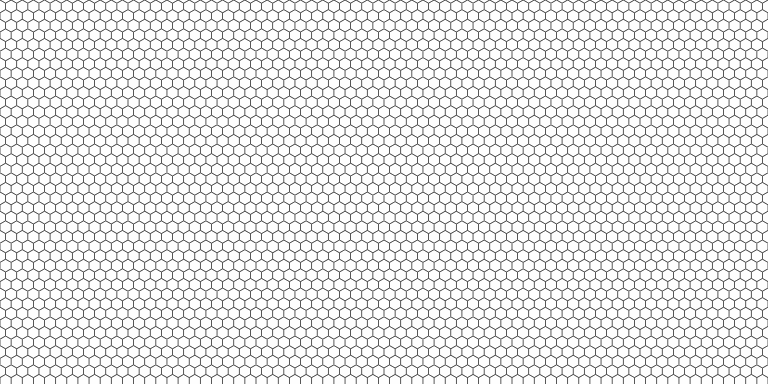
Reproduce this pattern procedurally as a WebGL 1 fragment shader.

```glsl
precision highp float;
// Fine honeycomb of thin dark outlines on near-white paper.
// Each point is folded into its nearest hexagon cell, and the distance to
// the cell border is turned into line coverage with a one-pixel box filter.

uniform vec2 u_resolution;

const float COLUMNS = 69.0;      // hexagons across
const float ROWS = 40.0;         // hexagon rows, alternately shifted
const float LINE_WIDTH = 0.068;  // in hexagon widths
const vec2 PHASE = vec2(0.0, 0.57735);  // lattice shift, in hexagon widths
const vec3 PAPER = vec3(0.995);
const vec3 INK = vec3(0.13);

const float SQRT3 = 1.7320508;

// Offset from the nearest centre of a pointy-top lattice with unit width.
vec2 hexLocal(vec2 p) {
  vec2 period = vec2(1.0, SQRT3);
  vec2 a = mod(p, period) - 0.5 * period;
  vec2 b = mod(p - 0.5 * period, period) - 0.5 * period;
  return dot(a, a) < dot(b, b) ? a : b;
}

// Distance from a point inside the unit-width hexagon to its border.
float hexBorderDistance(vec2 local) {
  vec2 q = abs(local);
  return 0.5 - max(q.x, dot(q, vec2(0.5, 0.5 * SQRT3)));
}

// Share of a pixel-wide box that is covered by a line at this distance.
float lineCoverage(float dist, float width, float pixel) {
  float nearSide = max(dist - 0.5 * pixel, -0.5 * width);
  float farSide = min(dist + 0.5 * pixel, 0.5 * width);
  return clamp((farSide - nearSide) / pixel, 0.0, 1.0);
}

void main() {
  vec2 uv = gl_FragCoord.xy / u_resolution;
  vec2 p = uv * vec2(COLUMNS, ROWS * 0.5 * SQRT3) + PHASE;
  float pixel = COLUMNS / u_resolution.x;

  float border = hexBorderDistance(hexLocal(p));
  float ink = lineCoverage(border, LINE_WIDTH, pixel);
  gl_FragColor = vec4(mix(PAPER, INK, ink), 1.0);
}
```
